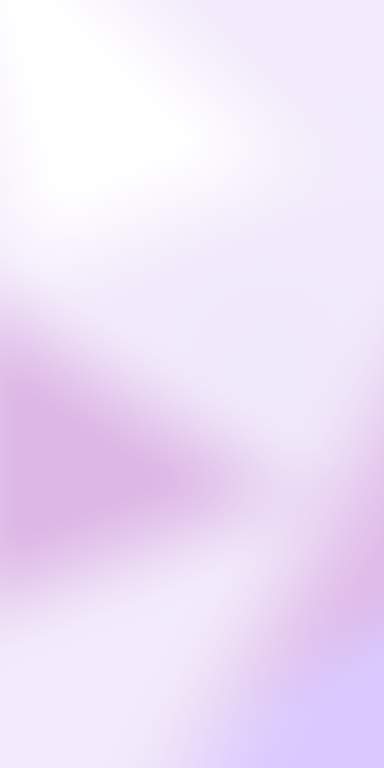
Give the GLSL for this background, as a Shadertoy shader.

```glsl
// Soft pastel backdrop: blurred white and orchid wedges with a violet corner.

// Colours
const vec3 LILAC  = vec3(0.951, 0.920, 0.983);
const vec3 COOL   = vec3(0.938, 0.910, 0.984);
const vec3 WHITE  = vec3(1.000, 1.000, 1.000);
const vec3 ORCHID = vec3(0.863, 0.712, 0.895);
const vec3 BLUSH  = vec3(0.873, 0.728, 0.908);
const vec3 VIOLET = vec3(0.856, 0.790, 0.995);

// Half-widths of the blurred edges; the canvas spans 1 by 2 units
const float WHITE_BLUR  = 0.19;
const float ORCHID_BLUR = 0.18;
const float BAND_BLUR   = 0.22;
const float VIOLET_BLUR = 0.14;

// Wedge corners, clockwise
const vec2 WHITE_TOP  = vec2(-0.23, 2.52);
const vec2 WHITE_TIP  = vec2(0.74, 1.58);
const vec2 WHITE_LOW  = vec2(0.065, 1.31);
const vec2 ORCHID_TOP = vec2(-0.09, 1.23);
const vec2 ORCHID_TIP = vec2(0.735, 0.716);
const vec2 ORCHID_LOW = vec2(-0.09, 0.41);

// Lines bounding the right band and its violet corner
const vec2 BAND_START   = vec2(0.508, 0.0);
const vec2 BAND_END     = vec2(1.0, 0.906);
const vec2 VIOLET_START = vec2(0.60, 0.164);
const vec2 VIOLET_END   = vec2(1.0, 0.385);

// Faint cool haze in the middle
const vec2 HAZE_CENTER = vec2(0.70, 1.05);
const float HAZE_RADIUS = 0.30;

// Blurred coverage of the region to the right of the line a -> b
float softSide(vec2 p, vec2 a, vec2 b, float blur) {
    vec2 along = normalize(b - a);
    float inside = dot(p - a, vec2(along.y, -along.x));
    return smoothstep(-blur, blur, inside);
}

// Blurred triangle with clockwise corners
float softTriangle(vec2 p, vec2 a, vec2 b, vec2 c, float blur) {
    return softSide(p, a, b, blur) * softSide(p, b, c, blur) * softSide(p, c, a, blur);
}

void mainImage(out vec4 fragColor, in vec2 fragCoord) {
    vec2 p = fragCoord / iResolution.xy * vec2(1.0, 2.0);

    // Base with a cool haze
    vec2 haze = (p - HAZE_CENTER) / HAZE_RADIUS;
    vec3 color = mix(LILAC, COOL, 0.7 * exp(-dot(haze, haze)));

    // Left wedges
    color = mix(color, WHITE, softTriangle(p, WHITE_TOP, WHITE_TIP, WHITE_LOW, WHITE_BLUR));
    color = mix(color, ORCHID, softTriangle(p, ORCHID_TOP, ORCHID_TIP, ORCHID_LOW, ORCHID_BLUR));

    // Right band, turning violet towards the bottom corner
    vec3 bandColor = mix(BLUSH, VIOLET, softSide(p, VIOLET_START, VIOLET_END, VIOLET_BLUR));
    color = mix(color, bandColor, softSide(p, BAND_START, BAND_END, BAND_BLUR));

    fragColor = vec4(color, 1.0);
}
```
